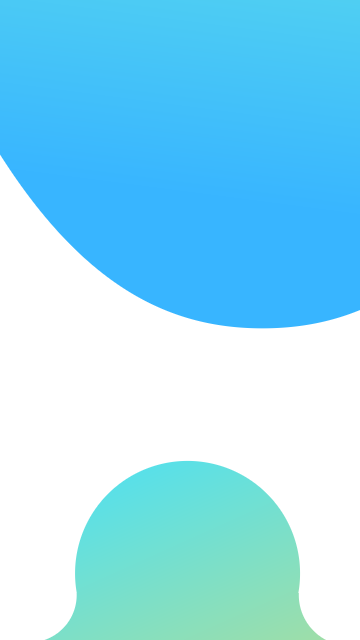
Write a WebGL 1 fragment shader that draws this background.

```glsl
precision highp float;

uniform vec2 u_resolution;

const vec3 WHITE = vec3(1.0);
const vec3 DEEP_BLUE = vec3(0.22, 0.71, 1.0);
const vec3 SKY_CYAN = vec3(0.31, 0.81, 0.95);
const vec3 AQUA = vec3(0.35, 0.88, 0.91);
const vec3 SOFT_GREEN = vec3(0.62, 0.87, 0.66);

float coverage(float dist, float pixel) {
  return clamp(0.5 - dist / pixel, 0.0, 1.0);
}

float circle(vec2 p, vec2 center, float radius) {
  return length(p - center) - radius;
}

// Linear ramp along an axis, running from start to start + span
vec3 ramp(vec2 p, vec2 axis, float start, float span, vec3 from, vec3 to) {
  return mix(from, to, clamp((dot(p, axis) - start) / span, 0.0, 1.0));
}

// Region above a bowl that steepens away from its lowest point
float bowl(vec2 p, vec2 lowest, float quadratic, float cubic) {
  float u = abs(p.x - lowest.x);
  float rise = u * u * (quadratic + cubic * u);
  float slope = u * (2.0 * quadratic + 3.0 * cubic * u);
  return (lowest.y + rise - p.y) / sqrt(1.0 + slope * slope);
}

// Round head on a foot that flares out between two concave arcs
float dome(vec2 p) {
  float head = circle(p, vec2(0.521, 0.185), 0.3125);
  float foot = max(abs(p.x - 0.526) - 0.445, p.y - 0.13);
  foot = max(foot, -circle(p, vec2(0.081, 0.125), 0.132));
  foot = max(foot, -circle(p, vec2(0.971, 0.125), 0.141));
  return min(head, foot);
}

void main() {
  // Canvas width is one unit
  float pixel = 1.0 / u_resolution.x;
  vec2 p = gl_FragCoord.xy * pixel;

  // Upper blue sweep
  vec3 blue = ramp(p, vec2(0.13, 1.0), 1.303, 0.604, DEEP_BLUE, SKY_CYAN);
  float sweep = bowl(p, vec2(0.729, 0.8657), 0.566, 0.47);
  vec3 color = mix(WHITE, blue, coverage(sweep, pixel));

  // Lower green dome
  vec3 green = ramp(p, vec2(0.45, -1.0), -0.289, 0.694, AQUA, SOFT_GREEN);
  color = mix(color, green, coverage(dome(p), pixel));

  gl_FragColor = vec4(color, 1.0);
}
```
